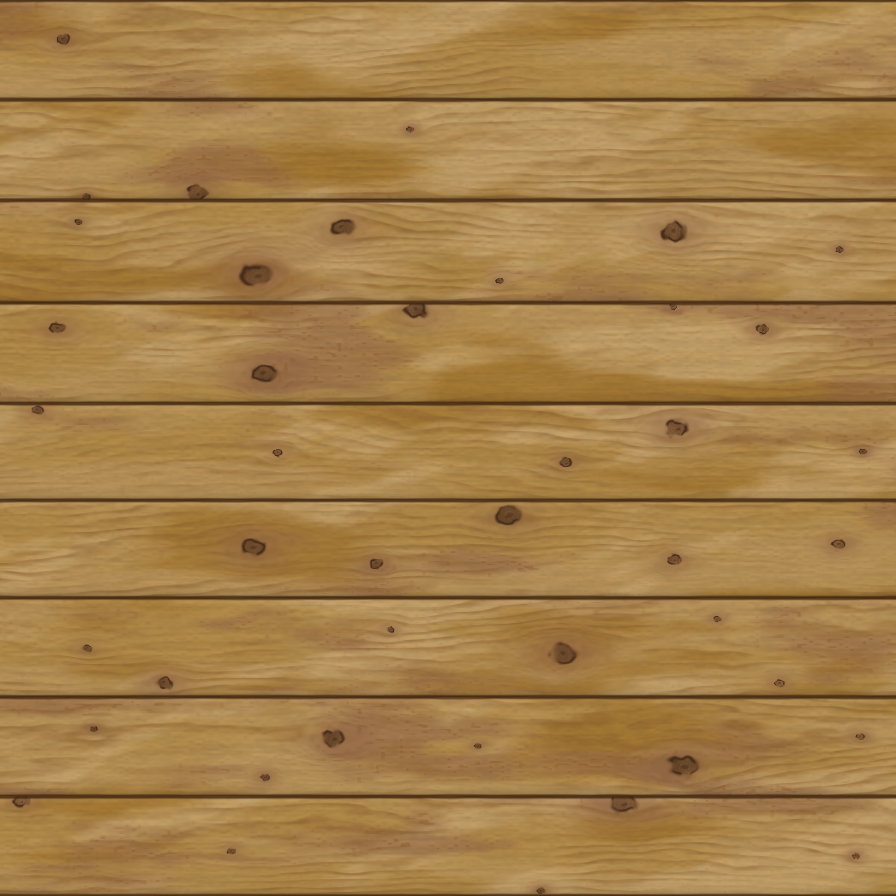
Reproduce this texture procedurally as a three.js fragment shader.

```glsl
varying vec2 vUv;

const float PLANKS = 9.0;
const float PLANK_DRIFT = 0.006;   // uneven spacing of the seams
const float SEAM_HALF = 0.0007;
const float SEAM_SOFT = 0.0027;
const float KNOT_SLOTS = 6.0;
const float KNOT_CHANCE = 0.8;
const float KNOT_MIN = 0.0035;
const float KNOT_MAX = 0.0150;
const float RING_DENSITY = 80.0;
const float RING_WANDER = 9.0;
const float RING_STRENGTH = 0.36;
const float FIBRE_STRENGTH = 0.06;

const vec3 TAN = vec3(0.70, 0.56, 0.34);
const vec3 HONEY = vec3(0.675, 0.525, 0.275);
const vec3 PALE = vec3(0.755, 0.625, 0.42);
const vec3 MAUVE = vec3(0.57, 0.40, 0.27);
const vec3 OCHRE = vec3(0.61, 0.44, 0.17);
const vec3 RING_BROWN = vec3(0.54, 0.37, 0.18);
const vec3 KNOT_BROWN = vec3(0.48, 0.33, 0.19);
const vec3 KNOT_DARK = vec3(0.25, 0.15, 0.09);
const vec3 SEAM_DARK = vec3(0.27, 0.165, 0.07);

float hash(vec2 p) {
  return fract(sin(dot(p, vec2(127.1, 311.7))) * 43758.5453);
}

float noise(vec2 p) {
  vec2 i = floor(p), f = fract(p);
  f = f * f * (3.0 - 2.0 * f);
  return mix(mix(hash(i), hash(i + vec2(1.0, 0.0)), f.x),
             mix(hash(i + vec2(0.0, 1.0)), hash(i + 1.0), f.x), f.y);
}

float fbm(vec2 p) {
  float sum = 0.0, amp = 0.533;
  for (int i = 0; i < 4; i++) {
    sum += amp * noise(p);
    p = p * 2.03 + 17.3;
    amp *= 0.5;
  }
  return sum;
}

void main() {
  // Plank index and position within the plank, in canvas units
  float drift = (vUv.y - 0.58) / 0.16;
  float across = (vUv.y + PLANK_DRIFT * exp(-drift * drift)) * PLANKS;
  float plank = floor(across);
  vec2 p = vec2(vUv.x, fract(across) / PLANKS);
  vec2 seed = vec2(hash(vec2(plank, 3.1)), hash(vec2(plank, 7.7))) * 60.0;

  // Knots: bend the grain, stain the wood around them, then cover it
  float bend = 0.0, halo = 0.0, core = 0.0, rim = 0.0, heart = 0.0;
  for (float i = 0.0; i < KNOT_SLOTS; i++) {
    vec2 id = vec2(plank * 1.7 + 2.0, i + 5.0);
    float present = step(hash(id + 40.0), KNOT_CHANCE);
    float radius = mix(KNOT_MIN, KNOT_MAX, pow(hash(id + 11.0), 2.4));
    vec2 centre = vec2((i + 0.1 + 0.8 * hash(id)) / KNOT_SLOTS,
                       mix(0.02, 0.98, hash(id + 23.0)) / PLANKS);
    vec2 d = p - centre;
    vec2 wobble = vec2(noise(d / radius * 1.6 + id), noise(d / radius * 1.6 - id)) - 0.5;
    float dist = length((d / radius + wobble * 0.5) * vec2(0.85, 1.15));
    vec2 nearby = d / (radius * vec2(3.6, 2.3));
    float falloff = present * exp(-dot(nearby, nearby));
    float edge = (dist - 0.9) / 0.17;
    bend += d.y * falloff * 0.85;
    halo += falloff;
    core = max(core, present * (1.0 - smoothstep(0.7, 1.25, dist)));
    rim = max(rim, present * exp(-edge * edge) * smoothstep(-0.3, 0.25, wobble.x));
    heart = max(heart, present * (1.0 - smoothstep(0.1, 0.45, dist)));
    heart = max(heart, present * core * 0.45 * (0.5 + 0.5 * sin(dist * 16.0)));
  }
  vec2 g = vec2(p.x, p.y - bend);

  // Broad colour variation
  float tone = fbm(g * vec2(3.5, 22.0) + seed);
  float stain = fbm(g * vec2(3.2, 15.0) + seed + 31.0);
  float bruise = fbm(g * vec2(5.0, 19.0) + seed + 67.0);
  float curl = fbm(vec2(p.x * 9.0 - p.y * 16.0, p.y * 17.0) + seed + 90.0);
  vec3 wood = mix(HONEY, TAN, smoothstep(0.32, 0.58, tone));
  wood = mix(wood, PALE, 0.75 * smoothstep(0.50, 0.70, curl));
  wood = mix(wood, OCHRE, 0.8 * smoothstep(0.54, 0.72, stain));
  float mauve = smoothstep(0.57, 0.75, bruise);
  float bleed = halo * (0.35 + 0.9 * tone);
  wood = mix(wood, MAUVE, clamp(0.6 * mauve + 0.8 * bleed, 0.0, 0.85));

  // Growth rings: contours of a wandering field, each darkening to a crisp late edge
  float field = g.y * RING_DENSITY + RING_WANDER * fbm(g * vec2(1.8, 8.0) + seed + 13.0);
  float phase = fract(field + 0.5 * noise(g * vec2(28.0, 120.0)));
  float ring = smoothstep(0.25, 0.8, phase) * (1.0 - smoothstep(0.82, 1.0, phase));
  float ringFade = smoothstep(0.35, 0.65, fbm(g * vec2(6.0, 24.0) + seed + 51.0));
  float broken = 0.55 + 0.9 * noise(g * vec2(60.0, 240.0) + seed);
  wood = mix(wood, RING_BROWN, RING_STRENGTH * ring * broken * (0.2 + ringFade));

  // Fine fibres and short dark pores
  float fibre = noise(g * vec2(26.0, 380.0) + seed) + noise(g * vec2(150.0, 340.0) + seed) - 1.0;
  wood *= 1.0 + FIBRE_STRENGTH * fibre;
  float pore = smoothstep(0.70, 0.92, noise(g * vec2(150.0, 360.0) + seed));
  wood = mix(wood, RING_BROWN, pore * (0.12 + 0.4 * mauve));

  // Knot faces
  wood = mix(wood, KNOT_BROWN * (0.95 + 0.25 * fibre), 0.8 * core);
  wood = mix(wood, KNOT_DARK, clamp(0.75 * rim + 0.55 * heart, 0.0, 0.88));

  // Rounded plank edges and soft, uneven seams
  float below = p.y, above = 1.0 / PLANKS - p.y;
  float uneven = noise(vec2(p.x * 38.0, plank * 5.0));
  float wear = 0.0007 * (uneven - 0.5);
  wood *= 1.0 - 0.30 * exp(-below / 0.0035) - 0.12 * exp(-above / 0.002);
  wood += 0.035 * smoothstep(0.002, 0.004, above) * (1.0 - smoothstep(0.004, 0.009, above));
  float seam = 1.0 - smoothstep(SEAM_HALF, SEAM_HALF + SEAM_SOFT, min(below, above) + wear);
  gl_FragColor = vec4(mix(wood, SEAM_DARK, (0.78 + 0.18 * uneven) * seam), 1.0);
}
```
